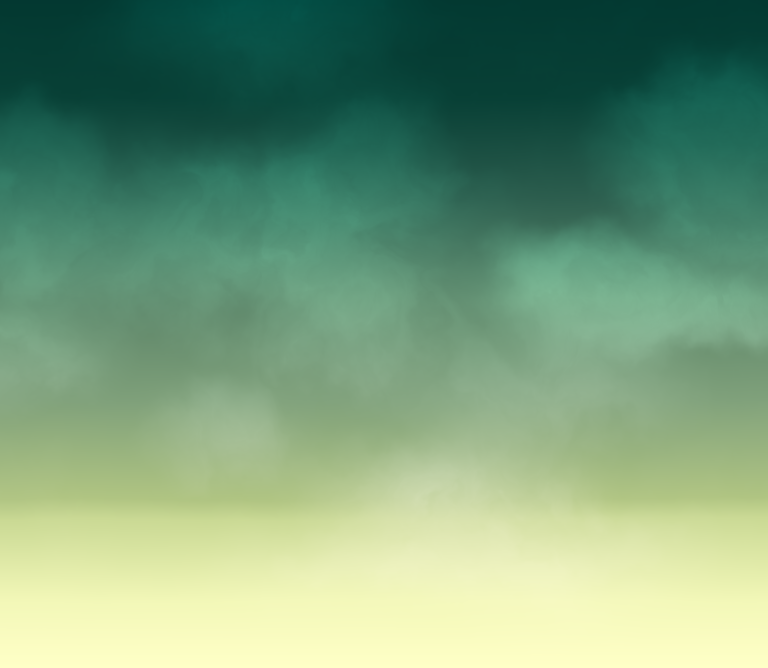
Write a WebGL 2 fragment shader that draws this background.

```glsl
#version 300 es
precision highp float;

uniform vec2 u_resolution;
out vec4 outColor;

float hash(vec2 p) {
    return fract(sin(dot(p, vec2(127.1, 311.7))) * 43758.5453);
}

float noise(vec2 p) {
    vec2 i = floor(p), f = fract(p);
    f = f * f * (3.0 - 2.0 * f);
    return mix(mix(hash(i), hash(i + vec2(1, 0)), f.x),
               mix(hash(i + vec2(0, 1)), hash(i + vec2(1, 1)), f.x), f.y);
}

float fbm(vec2 p) {
    float sum = 0.0, amp = 0.5;
    for (int i = 0; i < 6; i++) {
        sum += amp * noise(p);
        p = mat2(1.6, 1.2, -1.2, 1.6) * p + 7.3;
        amp *= 0.5;
    }
    return sum;
}

// Linear position between two heights, held at the ends
float rise(float a, float b, float y) {
    return clamp((y - a) / (b - a), 0.0, 1.0);
}

// Shadowed sky, from pale horizon to deep green
vec3 skyColor(float y) {
    vec3 c = mix(vec3(1.0, 1.0, 0.78), vec3(0.95, 0.97, 0.72), rise(0.0, 0.10, y));
    c = mix(c, vec3(0.79, 0.85, 0.58), rise(0.10, 0.225, y));
    c = mix(c, vec3(0.69, 0.77, 0.51), rise(0.225, 0.255, y));
    c = mix(c, vec3(0.50, 0.63, 0.48), rise(0.255, 0.40, y));
    c = mix(c, vec3(0.36, 0.52, 0.41), rise(0.40, 0.54, y));
    c = mix(c, vec3(0.17, 0.36, 0.30), rise(0.54, 0.70, y));
    c = mix(c, vec3(0.03, 0.25, 0.21), rise(0.70, 0.85, y));
    return mix(c, vec3(0.01, 0.22, 0.19), rise(0.85, 1.0, y));
}

// Lit cloud at the same height
vec3 cloudColor(float y) {
    vec3 c = mix(vec3(1.0, 1.0, 0.79), vec3(0.97, 0.98, 0.77), rise(0.0, 0.10, y));
    c = mix(c, vec3(0.87, 0.90, 0.71), rise(0.10, 0.22, y));
    c = mix(c, vec3(0.71, 0.79, 0.65), rise(0.22, 0.33, y));
    c = mix(c, vec3(0.61, 0.74, 0.62), rise(0.33, 0.43, y));
    c = mix(c, vec3(0.50, 0.73, 0.59), rise(0.43, 0.55, y));
    c = mix(c, vec3(0.31, 0.59, 0.48), rise(0.55, 0.66, y));
    c = mix(c, vec3(0.15, 0.47, 0.39), rise(0.66, 0.78, y));
    return mix(c, vec3(0.01, 0.37, 0.33), rise(0.78, 1.0, y));
}

// Elliptical cloud mass; soft sets the width of its rim
float puff(vec2 p, vec2 center, vec2 radius, float soft) {
    return smoothstep(1.0, 1.0 - soft, length((p - center) / radius));
}

void main() {
    vec2 uv = gl_FragCoord.xy / u_resolution;
    vec2 q = uv * vec2(u_resolution.x / u_resolution.y, 1.0);

    // Billowing distortion of the cloud outlines
    vec2 swirl = vec2(fbm(q * 4.0 + 3.1), fbm(q * 4.0 + 19.7)) - 0.5;
    vec2 curl = vec2(fbm(q * 11.0 + swirl * 3.0), fbm(q * 11.0 + 31.0)) - 0.5;
    vec2 p = uv + swirl * 0.13 + curl * 0.07;

    // Light left uncovered after each mass
    float gap = 1.0;
    // High teal glow
    gap *= 1.0 - 0.75 * puff(p, vec2(0.34, 0.98), vec2(0.29, 0.19), 1.0);
    // Upper banks
    gap *= 1.0 - 0.60 * puff(p, vec2(0.47, 0.73), vec2(0.17, 0.17), 0.7);
    gap *= 1.0 - 0.80 * puff(p, vec2(0.31, 0.64), vec2(0.44, 0.18), 0.8);
    gap *= 1.0 - 0.65 * puff(p, vec2(0.03, 0.70), vec2(0.13, 0.15), 0.7);
    gap *= 1.0 - 0.70 * puff(p, vec2(0.98, 0.73), vec2(0.21, 0.23), 0.55);
    // Bright middle banks
    gap *= 1.0 - 0.92 * puff(p, vec2(0.79, 0.54), vec2(0.19, 0.12), 0.65);
    gap *= 1.0 - 0.75 * puff(p, vec2(0.98, 0.52), vec2(0.22, 0.08), 0.7);
    gap *= 1.0 - 0.50 * puff(p, vec2(0.48, 0.50), vec2(0.21, 0.13), 0.9);
    gap *= 1.0 - 0.60 * puff(p, vec2(0.00, 0.48), vec2(0.16, 0.12), 0.8);
    // Pale lower wisps
    gap *= 1.0 - 0.70 * puff(p, vec2(0.28, 0.38), vec2(0.14, 0.11), 0.9);
    gap *= 1.0 - 0.50 * puff(p, vec2(0.70, 0.41), vec2(0.24, 0.10), 0.8);
    gap *= 1.0 - 0.85 * puff(p, vec2(0.57, 0.28), vec2(0.27, 0.13), 0.9);
    gap *= 1.0 - 0.90 * puff(p, vec2(0.60, 0.15), vec2(0.42, 0.15), 0.9);

    // Inner texture of the clouds
    float wisps = fbm(q * vec2(5.0, 7.0) + curl * 2.5 + 11.0);
    float light = clamp((1.0 - gap) * (0.62 + 0.68 * wisps) + 0.12 * (wisps - 0.4), 0.0, 1.0);

    // Slight unevenness of the sky layers
    float height = uv.y + 0.02 * swirl.y * smoothstep(0.0, 0.2, uv.y);
    vec3 color = mix(skyColor(height), cloudColor(height), light);
    outColor = vec4(color, 1.0);
}
```
